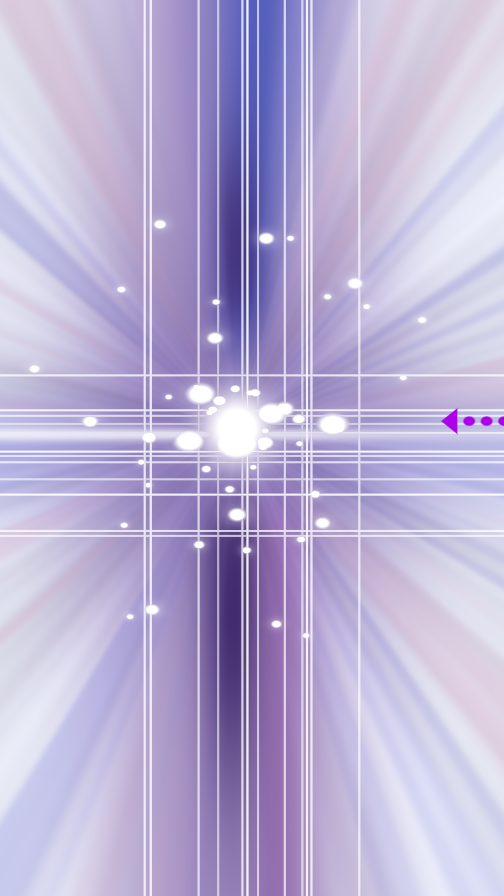
This background is drawn by a Shadertoy shader. Its source:

```glsl
// A violet light burst: angular streaks made of layered sines fan out from a
// bright core, with dark vertical beams, a fine grid of white lines,
// scattered sparkles and a dotted arrow on the right.

const vec2 CENTER = vec2(0.470, 0.522);
const vec3 PALE = vec3(0.89, 0.90, 0.945);
const vec3 LILAC = vec3(0.78, 0.73, 0.86);
const vec3 VIOLET = vec3(0.51, 0.43, 0.69);
const vec3 INDIGO = vec3(0.23, 0.14, 0.41);
const vec3 BLUE = vec3(0.29, 0.34, 0.73);
const vec3 PERIWINKLE = vec3(0.59, 0.59, 0.86);
const vec3 PINK = vec3(0.87, 0.75, 0.84);
const vec3 MAUVE = vec3(0.57, 0.39, 0.67);
const vec3 MAGENTA = vec3(0.67, 0.0, 0.91);

const float COLUMNS[12] = float[12](0.287, 0.299, 0.394, 0.433, 0.481, 0.491,
                                    0.512, 0.565, 0.600, 0.609, 0.618, 0.713);
const float ROWS[12] = float[12](0.581, 0.542, 0.536, 0.527, 0.517, 0.496,
                                 0.491, 0.484, 0.465, 0.448, 0.4075, 0.402);

float hash(float n) { return fract(sin(n * 127.1) * 437.585); }

float bell(float x, float width) { return exp(-x * x / (width * width)); }

// Integer frequencies keep the streaks seamless around the circle.
float streaks(float angle, float seed) {
    float sum = 0.0, amp = 0.5, freq = 7.0;
    for (int i = 0; i < 5; i++) {
        sum += amp * sin(angle * freq + seed * (float(i) + 1.0));
        freq = floor(freq * 1.9);
        amp *= 0.72;
    }
    return sum;
}

// Coverage of a set of parallel lines at a coordinate from 0 to 1.
float lineSet(float coord, float positions[12], float halfWidth, float blur) {
    float cover = 0.0;
    for (int i = 0; i < 12; i++) {
        float strength = 0.55 + 0.4 * hash(float(i) + 3.0);
        float d = abs(coord - positions[i]);
        cover = max(cover, strength * (1.0 - smoothstep(halfWidth, halfWidth + blur, d)));
    }
    return cover;
}

// Soft oval spot with a solid heart and a faint halo.
float spot(vec2 p, vec2 pos, float size) {
    float d = length((p - pos) * vec2(0.8, 1.1)) / size;
    return 0.95 * (1.0 - smoothstep(0.45, 1.15, d)) + 0.3 * exp(-d * d * 0.45);
}

float sparkles(vec2 p) {
    float light = 0.0;
    for (int i = 0; i < 46; i++) {
        float n = float(i);
        float angle = n * 2.39996;
        float reach = 0.035 + 0.235 * pow(hash(n + 1.0), 1.6);
        float size = mix(0.0035, 0.0095, pow(hash(n + 61.0), 2.0));
        vec2 pos = reach * vec2(0.9 * cos(angle), sin(angle));
        light = max(light, spot(p, pos, size));
    }
    return light;
}

float arrow(vec2 p, float blur) {
    float head = max(abs(p.y) - 0.8 * p.x, p.x - 0.018);
    vec2 cell = vec2(mod(p.x - 0.0215, 0.0195) - 0.00975, p.y);
    float dots = length(cell * vec2(0.8, 1.0)) - 0.0052;
    dots = max(dots, 0.0215 - p.x);
    return 1.0 - smoothstep(-blur, blur, min(head, dots));
}

vec3 burst(vec2 p) {
    float r = length(p);
    float angle = atan(p.x, p.y);
    float tone = streaks(angle, 1.7 + 0.5 * r);
    float tint = streaks(angle, 4.3 - 0.4 * r);

    // Pale sides, tinted streaks and a violet heart
    float side = smoothstep(0.06, 0.26, abs(p.x) + 0.025 * tone);
    vec3 col = mix(LILAC, PALE, side);
    col = mix(col, PINK, 0.5 * smoothstep(0.1, 0.9, tint));
    col = mix(col, PERIWINKLE, 0.42 * smoothstep(0.1, 1.0, -tint));
    col = mix(col, PERIWINKLE, 0.55 * bell(p.y + 0.025, 0.065));
    col = mix(col, VIOLET, 0.72 * bell(r, 0.19));
    col = mix(col, VIOLET, (0.6 + 0.2 * tone) * bell(p.x + 0.02, 0.095));

    // Upper blue beam and lower dark beam
    float up = smoothstep(0.03, 0.16, p.y);
    float down = smoothstep(0.03, 0.14, -p.y);
    col = mix(col, BLUE, 0.9 * up * bell(p.x - 0.05 * p.y, 0.02 + 0.06 * p.y * up));
    col = mix(col, INDIGO, 0.75 * up * bell(p.x, 0.026) * bell(p.y - 0.2, 0.13));
    col = mix(col, MAUVE, 0.7 * down * bell(p.x - 0.045, 0.035));
    col = mix(col, INDIGO, 0.9 * down * bell(p.x + 0.007, 0.032) * bell(p.y + 0.2, 0.22));
    return col + 0.035 * tone;
}

void mainImage(out vec4 fragColor, in vec2 fragCoord) {
    vec2 uv = fragCoord / iResolution.xy;
    vec2 p = (uv - CENTER) * vec2(iResolution.x / iResolution.y, 1.0);
    vec2 blur = 1.0 / iResolution.xy;
    vec3 col = burst(p);

    // Horizontal flare and line grid
    float light = 0.75 * bell(p.y + 0.007, 0.008) * (0.4 + 0.6 * smoothstep(0.3, 0.0, p.x));
    light = max(light, lineSet(uv.x, COLUMNS, 0.0012, blur.x));
    light = max(light, lineSet(uv.y, ROWS, 0.0006, blur.y));

    // Core, large spots and sparkles
    light = max(light, bell(length(p), 0.04) * 1.3);
    light = max(light, spot(p, vec2(0.0, -0.016), 0.024));
    light = max(light, spot(p, vec2(0.107, 0.004), 0.015));
    light = max(light, spot(p, vec2(-0.053, -0.014), 0.015));
    light = max(light, spot(p, vec2(-0.040, 0.038), 0.014));
    light = max(light, spot(p, vec2(0.038, 0.016), 0.015));
    light = max(light, sparkles(p));
    col = mix(col, vec3(1.0), clamp(light, 0.0, 1.0));

    col = mix(col, MAGENTA, arrow(p - vec2(0.228, 0.008), blur.y));
    fragColor = vec4(clamp(col, 0.0, 1.0), 1.0);
}
```
